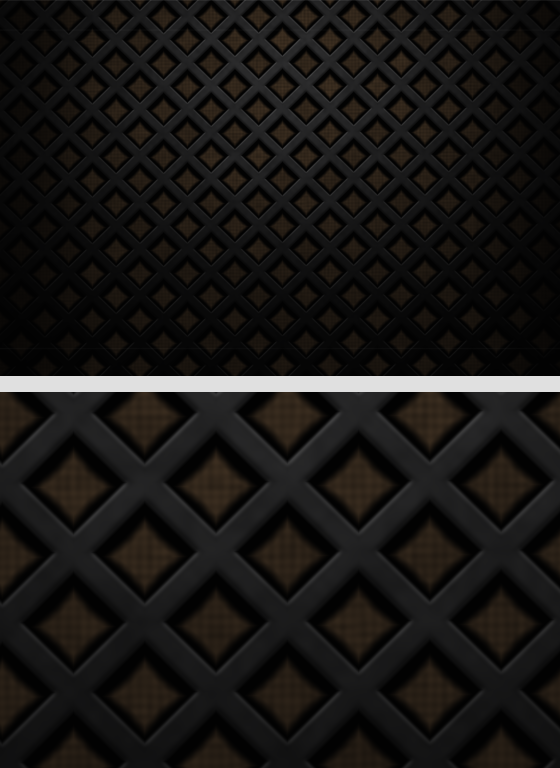
Top: the whole. Bottom: its middle third, enlarged.
Write a Shadertoy shader that draws this pattern.

```glsl
// Dark beveled diagonal lattice over brown woven cloth, lit softly from above.
#define PERIOD vec2(0.12636, 0.1238)
#define ANCHOR vec2(0.688, 0.587)
#define ROW_SLOPE 0.006
#define HOLE 0.36
#define CLOTH 0.247
#define THREADS 14.0
#define LIGHT_POS vec2(0.51, 0.80)
#define LIGHT_FALLOFF vec2(5.4, 3.8)
#define BAR_COLOR vec3(0.157, 0.157, 0.160)
#define CLOTH_COLOR vec3(0.245, 0.188, 0.130)
#define RIM_COLOR vec3(0.19, 0.19, 0.19)
#define WEAR 0.16

float hash(vec2 p) {
    vec3 q = fract(vec3(p.xyx) * 0.1031);
    q += dot(q, q.yzx + 33.33);
    return fract((q.x + q.y) * q.z);
}

float noise(vec2 p) {
    vec2 i = floor(p), f = fract(p);
    f = f * f * (3.0 - 2.0 * f);
    return mix(mix(hash(i), hash(i + vec2(1, 0)), f.x),
               mix(hash(i + vec2(0, 1)), hash(i + vec2(1, 1)), f.x), f.y);
}

float band(float x, float center, float width) {
    float t = (x - center) / width;
    return exp(-t * t);
}

// Square distance with sides pinched slightly inward.
float pinchedSquare(vec2 p) {
    vec2 a = abs(p);
    float far = max(a.x, a.y);
    return far + 0.02 * (1.0 - min(a.x, a.y) / max(far, 0.001));
}

// Crossed threads with uneven thickness.
float weave(vec2 p) {
    vec2 thread = 0.5 + 0.5 * cos(6.28318 * p);
    float uneven = noise(p * vec2(0.4, 1.7)) + noise(p * vec2(1.7, 0.4) + 9.0);
    return 0.76 + 0.10 * (thread.x + thread.y) + 0.14 * uneven;
}

void mainImage(out vec4 fragColor, in vec2 fragCoord) {
    vec2 uv = fragCoord / iResolution.xy;
    vec2 p = fragCoord / iResolution.y;
    float pixel = 1.0 / iResolution.y;

    // Rotated cells: +x points up right, +y points down right.
    vec2 offset = p - ANCHOR;
    offset.y -= ROW_SLOPE * offset.x;
    vec2 grid = offset / PERIOD;
    vec2 diagonal = vec2(grid.x + grid.y, grid.x - grid.y);
    vec2 id = floor(diagonal + 0.5);
    vec2 cell = diagonal - id;
    float aa = max(0.022, 1.2 * pixel / PERIOD.y);

    // Broad lamp glow and darkened sides.
    vec2 away = uv - LIGHT_POS;
    float glow = exp(-dot(away * away, LIGHT_FALLOFF));
    float sides = smoothstep(0.0, 0.22, uv.x) * smoothstep(1.0, 0.80, uv.x);

    // Bars with mottled wear and a soft rounded profile.
    float reach = max(abs(cell.x), abs(cell.y));
    float mottling = 1.0 + WEAR * (noise(p * 28.0) + noise(p * 95.0) - 1.0);
    float profile = 0.82 + 0.18 * smoothstep(HOLE, 0.46, reach);
    vec3 color = BAR_COLOR * glow * mottling * profile;

    // Lit bevel below each hole, shaded lip above it.
    vec2 lower = vec2(-cell.x, cell.y);
    vec2 along = smoothstep(HOLE + 0.06, HOLE - 0.04, abs(cell.yx));
    vec2 rim = vec2(band(lower.x, HOLE + 0.02, 0.026),
                    band(lower.y, HOLE + 0.02, 0.026)) * along;
    vec2 lip = vec2(band(lower.x, -HOLE - 0.02, 0.035),
                    band(lower.y, -HOLE - 0.02, 0.035)) * along;
    float rimLight = (0.22 + 0.34 * glow) * (0.35 + 0.65 * sides);
    color += RIM_COLOR * rimLight * (0.75 * rim.x + rim.y) * mottling;
    color *= 1.0 - 0.3 * max(lip.x, lip.y);

    // Recessed cloth, shifted down by the shadow of the upper edges.
    float clothDistance = pinchedSquare(cell + vec2(0.032, -0.032));
    float clothMask = smoothstep(CLOTH + 0.06, CLOTH - 0.06, clothDistance);
    float clothLight = (0.32 + 0.50 * glow) * (0.40 + 0.60 * sides);
    float cellTone = 0.92 + 0.16 * hash(id + 71.0);
    vec3 cloth = CLOTH_COLOR * weave(grid * THREADS) * clothLight * cellTone;
    cloth = mix(vec3(0.005), cloth, clothMask);
    float holeMask = smoothstep(HOLE + aa, HOLE - aa, reach);
    color = mix(color, cloth, holeMask);

    // Faint horizontal scratches and the top border.
    float scratch = band(p.y, 0.920, 1.0 / 500.0) + band(p.y, 0.073, 1.0 / 500.0);
    color += 0.028 * scratch * (0.5 + 0.5 * noise(vec2(p.x * 12.0, 3.0)));
    color += 0.06 * smoothstep(0.996, 0.999, p.y);

    fragColor = vec4(color + 0.004, 1.0);
}
```
